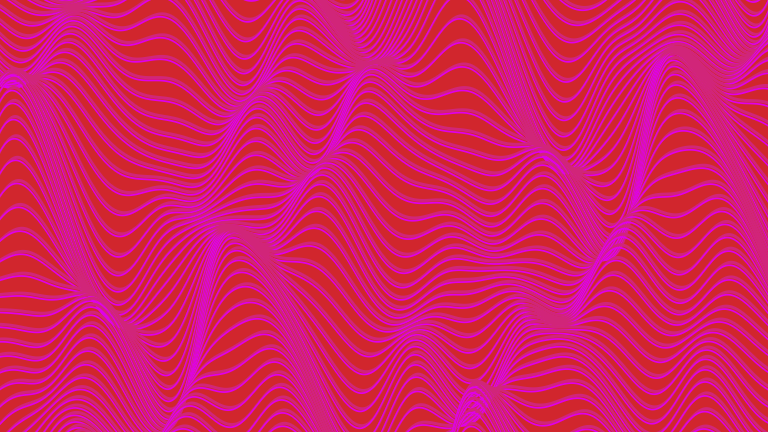
Reproduce this background procedurally as a WebGL 2 fragment shader.

```glsl
#version 300 es
precision highp float;

uniform vec2 u_resolution;
out vec4 fragColor;

// Colours
const vec3 GROUND = vec3(0.82, 0.15, 0.175);
const vec3 SHADE  = vec3(0.82, 0.145, 0.475);
const vec3 STROKE = vec3(0.875, 0.0, 0.92);

// Lines, in canvas heights
const float SPACING      = 0.0225;
const float SHADE_WIDTH  = 0.0070;
const float STROKE_WIDTH = 0.0040;
const float THINNING     = 0.45;   // how much steep lines narrow
const vec2  SHADE_OFFSET = vec2(0.0045, 0.0065);
const float REACH        = 0.30;   // largest displacement searched

// Relief that displaces the lines
const int   WAVES     = 6;
const float BASE_FREQ = 9.0;
const float FREQ_STEP = 3.7;
const float STEEPNESS = 0.8;
const float WARP      = 3.5;
const float MAX_TILT  = 0.64;
const float SEED      = 4.1;

// Layered, mutually warped sines: height and its slope along x
vec2 relief(vec2 p) {
    float height = 0.0;
    float slope = 0.0;
    for (int i = 0; i < WAVES; i++) {
        float n = float(i);
        float freq = BASE_FREQ + FREQ_STEP * n;
        float tilt = MAX_TILT * sin(n * 2.4 + SEED);
        vec2 dir = freq * vec2(cos(tilt), sin(tilt));
        float phase = dot(dir, p) + WARP * height + n * n * 1.7 + SEED;
        float phaseSlope = dir.x + WARP * slope;
        float amp = STEEPNESS / freq;
        height += amp * sin(phase);
        slope += amp * cos(phase) * phaseSlope;
    }
    return vec2(height, slope);
}

// Antialiased coverage of a stroke; strokes below a pixel fade instead
float coverage(float dist, float width, float pixel) {
    return clamp((0.5 * width - dist) / pixel + 0.5, 0.0, min(1.0, width / pixel));
}

void main() {
    vec2 p = gl_FragCoord.xy / u_resolution.y;
    float pixel = 1.0 / u_resolution.y;

    vec3 colour = GROUND;
    float topRow = ceil((p.y + REACH) / SPACING);
    int rows = int(2.0 * REACH / SPACING) + 2;

    // Paint rows from the top down, each shade band under its own stroke
    for (int i = 0; i < rows; i++) {
        float rowY = (topRow - float(i)) * SPACING;
        vec2 r = relief(vec2(p.x, rowY));
        float toPerpendicular = inversesqrt(1.0 + r.y * r.y);
        float thin = pow(toPerpendicular, THINNING);
        float gap = p.y - rowY - r.x;
        float shadeGap = gap + thin * (r.y * SHADE_OFFSET.x - SHADE_OFFSET.y);
        float shade = coverage(abs(shadeGap) * toPerpendicular, SHADE_WIDTH * thin, pixel);
        float stroke = coverage(abs(gap) * toPerpendicular, STROKE_WIDTH * thin, pixel);
        colour = mix(colour, SHADE, shade);
        colour = mix(colour, STROKE, stroke);
    }

    fragColor = vec4(colour, 1.0);
}
```
